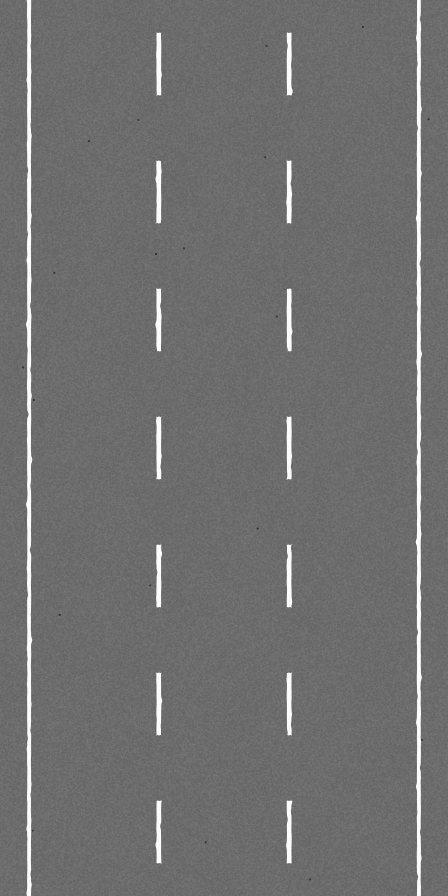
This texture is drawn by a WebGL 2 fragment shader. Its source:

```glsl
#version 300 es
precision highp float;
// Three-lane asphalt road with worn solid edge lines and two rows of seven dashes.

uniform vec2 u_resolution;
out vec4 fragColor;

vec2 hash2(vec2 p) {
  vec3 q = fract(p.xyx * vec3(0.1031, 0.1030, 0.0973));
  q += dot(q, q.yzx + 33.33);
  return fract((q.xx + q.yz) * q.zy);
}

// Cellular noise: x = distance to the nearest stone, y = that stone's random tone.
vec2 cellular(vec2 p) {
  vec2 cell = floor(p);
  vec2 nearest = vec2(9.0, 0.0);
  for (int j = -1; j <= 1; j++) {
    for (int i = -1; i <= 1; i++) {
      vec2 id = cell + vec2(i, j);
      vec2 rnd = hash2(id);
      float d = length(id + rnd - p);
      if (d < nearest.x) nearest = vec2(d, hash2(id + 71.0).x);
    }
  }
  return nearest;
}

// Offset of a painted edge: slight ripple with sparse chips and bulges.
float wear(float y, float seed) {
  float ripple = sin(y * 61.0 + seed) + sin(y * 143.0 + seed * 2.3);
  float chip = sin(y * 17.0 + seed * 3.1) * sin(y * 47.0 + seed * 1.7) * sin(y * 109.0 + seed);
  return 0.00018 * ripple + 0.0028 * chip * chip * chip;
}

// Signed distance to a vertical stripe whose two sides wear separately.
float stripe(vec2 p, float center, float halfWidth, float seed) {
  float left = center - halfWidth - wear(p.y, seed) - p.x;
  float right = p.x - center - halfWidth - wear(p.y, seed + 4.7);
  return max(left, right);
}

float coverage(float d, float pixel) {
  return clamp(0.5 - d / pixel, 0.0, 1.0);
}

void main() {
  // The road is 1 unit wide and 2 units long.
  vec2 p = gl_FragCoord.xy / u_resolution * vec2(1.0, 2.0);
  float pixel = 1.0 / u_resolution.x;

  // Asphalt: fine stones, faint broad mottling and a few dark pits.
  vec2 stone = cellular(p * 230.0);
  float mottle = sin(p.x * 23.0 + 2.0 * sin(p.y * 9.0)) * sin(p.y * 17.0 + sin(p.x * 13.0));
  float grey = 0.427 + 0.05 * (stone.x - 0.5) + 0.035 * (stone.y - 0.5) + 0.003 * mottle;
  vec2 pit = cellular(p * 40.0);
  grey -= 0.2 * step(0.994, pit.y) * (1.0 - smoothstep(0.05, 0.14, pit.x));

  // Solid lines and dashes, each placed symmetrically about the middle.
  float paint = 0.0;
  float row = floor(p.y * 3.5);
  float along = abs(fract(p.y * 3.5) - 0.5) / 3.5;
  for (int i = 0; i < 2; i++) {
    float side = float(i) * 2.0 - 1.0;
    float solid = stripe(p, 0.5 + side * 0.435, 0.0043, 2.0 + side * 1.3);
    float seed = 6.28 * hash2(vec2(row, side + 5.0)).x;
    float dash = stripe(p, 0.5 + side * 0.1455, 0.0052, seed);
    dash = max(dash, along - 0.0697 - 0.0004 * sin(p.x * 900.0 + seed));
    paint = max(paint, coverage(min(solid, dash), pixel));
  }

  vec3 asphalt = vec3(grey);
  vec3 white = vec3(0.985);
  fragColor = vec4(mix(asphalt, white, paint), 1.0);
}
```
